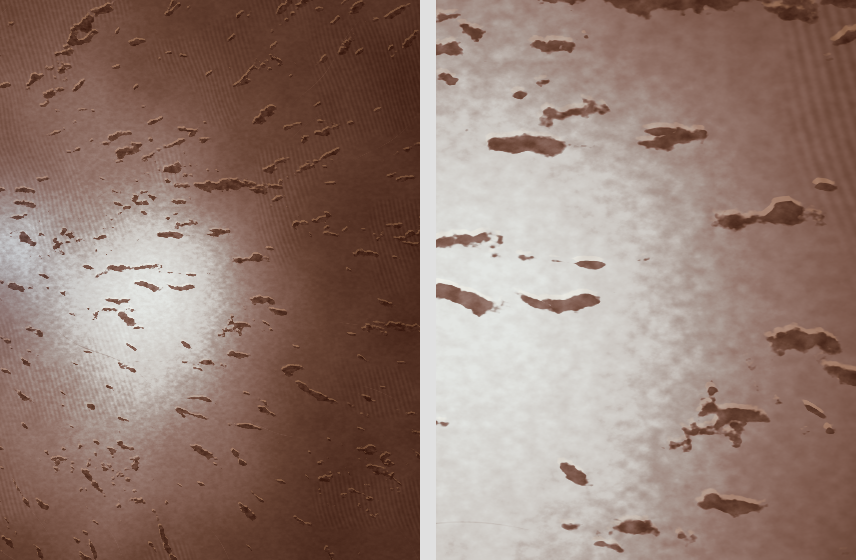
Left, the full canvas; right, a detail of the centre.
A WebGL 2 fragment shader for this texture:

```glsl
#version 300 es
precision highp float;

uniform vec2 u_resolution;
out vec4 fragColor;

const vec3 PLASTER[6] = vec3[6](
    vec3(0.31, 0.18, 0.13), vec3(0.40, 0.26, 0.20), vec3(0.50, 0.36, 0.31),
    vec3(0.58, 0.46, 0.42), vec3(0.67, 0.61, 0.58), vec3(0.80, 0.78, 0.76));

vec2 hash2(vec2 p) {
    vec3 q = fract(p.xyx * vec3(0.1031, 0.1030, 0.0973));
    q += dot(q, q.yzx + 33.33);
    return fract((q.xx + q.yz) * q.zy);
}

float noise(vec2 p) {
    vec2 i = floor(p), f = fract(p);
    f = f * f * (3.0 - 2.0 * f);
    float low = mix(hash2(i).x, hash2(i + vec2(1, 0)).x, f.x);
    float high = mix(hash2(i + vec2(0, 1)).x, hash2(i + vec2(1, 1)).x, f.x);
    return mix(low, high, f.y);
}

float fbm(vec2 p) {
    float sum = 0.0, gain = 0.5;
    for (int i = 0; i < 4; i++) {
        sum += gain * noise(p);
        p = mat2(1.6, 1.2, -1.2, 1.6) * p + 7.3;
        gain *= 0.5;
    }
    return sum / 0.9375;
}

float blob(vec2 p, vec2 centre, vec2 radius) {
    vec2 d = (p - centre) / radius;
    return exp(-dot(d, d));
}

// Trowel direction swings from rising at the top to falling at the bottom
float strokeAngle(vec2 p) {
    return mix(-0.8, 0.65, p.y) + 0.25 * (p.x - 0.35);
}

// Scattered spindle shapes: 1 on the axis, 0 at the rim, negative outside
float scars(vec2 p, float cell, float slimness, float chance, float seed) {
    float body = -1.0;
    for (int j = -1; j <= 1; j++)
    for (int i = -1; i <= 1; i++) {
        vec2 id = floor(p / cell) + vec2(i, j);
        vec2 size = hash2(id + seed + 41.0), pick = hash2(id + seed + 83.0);
        vec2 centre = (id + hash2(id + seed)) * cell;
        float angle = strokeAngle(centre) + (pick.y - 0.5) * 0.7;
        float c = cos(angle), s = sin(angle);
        vec2 d = mat2(c, -s, s, c) * (p - centre) / cell;
        d.y += 0.035 * sin(d.x * 6.0 + size.y * 6.3);
        float halfLength = mix(0.25, 0.8, size.x * size.x);
        float halfWidth = halfLength * slimness * mix(0.5, 1.0, size.y);
        float spindle = 1.0 - length(d / vec2(halfLength, halfWidth));
        if (pick.x < chance) body = max(body, spindle);
    }
    return body;
}

// Torn gouges, small pits and eroded patches
float damage(vec2 p) {
    float crumble = fbm(p * vec2(70, 105)) - 0.5;
    float gouges = scars(p, 0.14, 0.13, 0.5, 3.0) + 2.2 * crumble;
    float pits = scars(p, 0.045, 0.32, 0.42, 19.0) + 2.4 * crumble - 0.1;
    float patches = scars(p, 0.16, 0.45, 0.5, 57.0) * 0.7 + 4.0 * crumble - 0.7;
    float wear = 0.35 * (1.0 - blob(p, vec2(0.3, 0.5), vec2(0.3, 0.25)));
    float torn = max(gouges, max(pits, patches)) - wear * noise(p * 9.0);
    return smoothstep(0.0, 0.3, torn - 0.08);
}

// Light falling on the polished surface, in palette steps
float sheen(vec2 p) {
    float t = 3.4 * blob(p, vec2(0.16, 0.42), vec2(0.38, 0.5)) - 0.3;
    t += 3.4 * blob(p, vec2(0.29, 0.48), vec2(0.17, 0.17));
    t += 0.9 * blob(p, vec2(0.25, 0.25), vec2(0.13, 0.2));
    t += 2.0 * blob(p, vec2(0.0, 0.57), vec2(0.1, 0.1));
    t += 0.8 * smoothstep(0.62, 0.8, p.y) * (1.0 - p.x / 0.75);
    return t + 1.3 * (fbm(p * 7.0) - 0.5);
}

vec3 plaster(float t) {
    t = clamp(t - 0.6 * max(t - 5.0, 0.0), -1.1, 5.7);
    int k = int(clamp(floor(t), 0.0, 4.0));
    return mix(PLASTER[k], PLASTER[k + 1], t - float(k));
}

void main() {
    vec2 p = gl_FragCoord.xy / u_resolution.y;
    float tone = sheen(p);
    float gloss = smoothstep(1.0, 5.0, tone);
    float grain = fbm(p * vec2(150, 210)) - 0.5;

    // Fine grain and trowel chatter
    tone += grain * mix(0.6, 1.5, gloss);
    float chatter = sin(dot(p, vec2(0.96, 0.28)) * 850.0 + 9.0 * noise(p * 12.0));
    tone += 0.2 * chatter * smoothstep(0.52, 0.75, noise(p * 10.0 + 4.0));

    // Hairline scratches
    float hairs = smoothstep(0.0, 0.8, scars(p, 0.19, 0.016, 0.7, 111.0));
    tone += hairs * mix(0.7, -0.9, gloss) * noise(p * 45.0);

    // Recessed marks with a lit lip
    float mark = damage(p);
    float lip = max(damage(p + vec2(0.0015, -0.003)) - mark, 0.0);
    float recess = tone * 0.36 - 0.6 + grain * 2.5;
    tone = mix(tone, recess, mark * 0.88);
    vec3 colour = plaster(tone);
    colour = mix(colour, colour + vec3(0.14, 0.12, 0.08), lip * (1.0 - 0.7 * gloss));

    // Cool daylight at the left edge
    colour += vec3(-0.03, 0.0, 0.035) * blob(p, vec2(0.0, 0.52), vec2(0.13, 0.16));
    fragColor = vec4(clamp(colour, 0.0, 1.0), 1.0);
}
```
